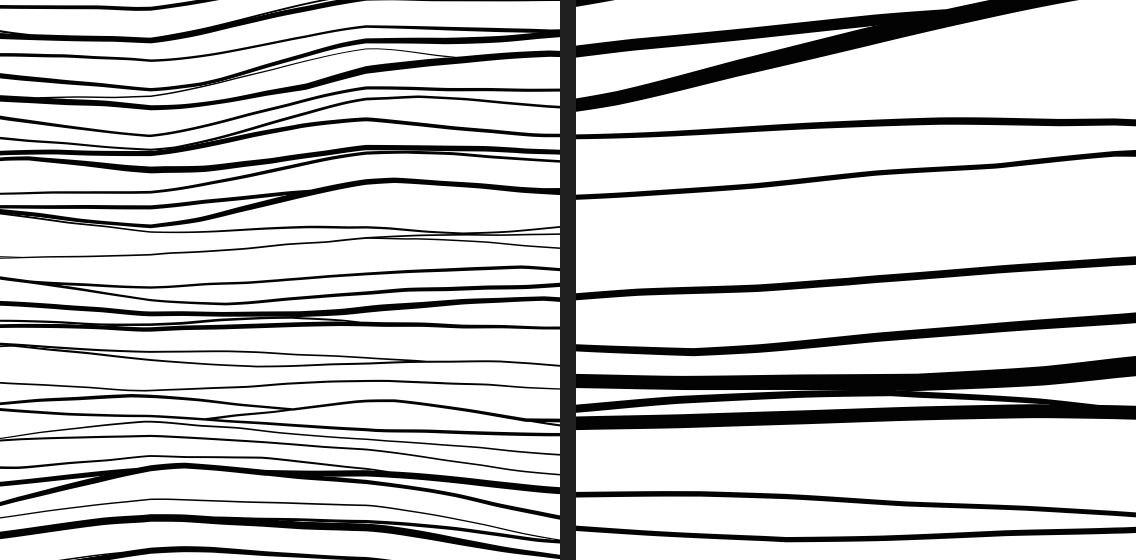
Left: the whole. Right: its middle third, enlarged.
Give the GLSL for this pattern, as a WebGL 1 fragment shader.

```glsl
precision highp float;
// Uneven black ink strands running across white, merging and splitting like wood grain.

uniform vec2 u_resolution;

const vec3 PAPER = vec3(1.0);
const vec3 INK = vec3(0.01);

const int STRANDS = 42;            // includes spare strands beyond both edges
const float SPACING = 1.0 / 35.0;  // mean distance between strands
const float MARGIN = 0.1;          // how far below the canvas the strands begin
const float JITTER = 0.9;          // irregularity of the spacing
const vec2 FLOW_SCALE = vec2(2.6, 2.2);
const float FLOW_HEIGHT = 0.10;    // bending shared by neighbouring strands
const float WANDER_SCALE = 2.3;
const float WANDER_HEIGHT = 0.058; // bending of single strands, makes them meet
const float WOBBLE_SCALE = 14.0;
const float WOBBLE_HEIGHT = 0.0025;
const float THIN = 0.0022;
const float THICK = 0.0105;
const float SWELL_SCALE = 3.5;     // change of thickness along a strand
const float ROUNDING = 0.45;       // 0 = straight segments, 1 = smooth bends

float hash(vec2 p) {
  return fract(sin(dot(p, vec2(127.1, 311.7))) * 43758.5453);
}

// Value noise with bends between straight and smooth.
float noise(vec2 p) {
  vec2 cell = floor(p);
  vec2 f = fract(p);
  f = mix(f, f * f * (3.0 - 2.0 * f), ROUNDING);
  float low = mix(hash(cell), hash(cell + vec2(1.0, 0.0)), f.x);
  float high = mix(hash(cell + vec2(0.0, 1.0)), hash(cell + 1.0), f.x);
  return mix(low, high, f.y);
}

// One-dimensional noise, independent for every strand.
float strandNoise(float x, float id, float scale) {
  float shift = hash(vec2(id, scale));
  return noise(vec2(x * scale + shift, id * 3.0 + 50.0));
}

float strandHeight(float x, float id) {
  float base = (id + JITTER * (hash(vec2(id, 7.0)) - 0.5)) * SPACING - MARGIN;
  float flow = noise(vec2(x, base) * FLOW_SCALE + vec2(11.3, 23.0)) - 0.5;
  float wander = strandNoise(x, id, WANDER_SCALE) - 0.5;
  float wobble = strandNoise(x, id, WOBBLE_SCALE) - 0.5;
  return base + FLOW_HEIGHT * flow + WANDER_HEIGHT * wander + WOBBLE_HEIGHT * wobble;
}

float strandWidth(float x, float id) {
  float weight = pow(hash(vec2(id, 19.0)), 1.3);
  float swell = 0.65 + 0.7 * strandNoise(x, id, SWELL_SCALE);
  return max(THIN * 0.8, mix(THIN, THICK, weight) * swell);
}

void main() {
  vec2 uv = gl_FragCoord.xy / u_resolution;
  float pixel = 1.0 / u_resolution.y;

  // Each strand rests on the one below, so strands merge and never cross.
  float height = -1.0;
  float ink = 0.0;
  for (int i = 0; i < STRANDS; i++) {
    float id = float(i);
    height = max(height, strandHeight(uv.x, id));
    float edge = abs(uv.y - height) - 0.5 * strandWidth(uv.x, id);
    ink = max(ink, clamp(0.5 - edge / pixel, 0.0, 1.0));
  }

  gl_FragColor = vec4(mix(PAPER, INK, ink), 1.0);
}
```
